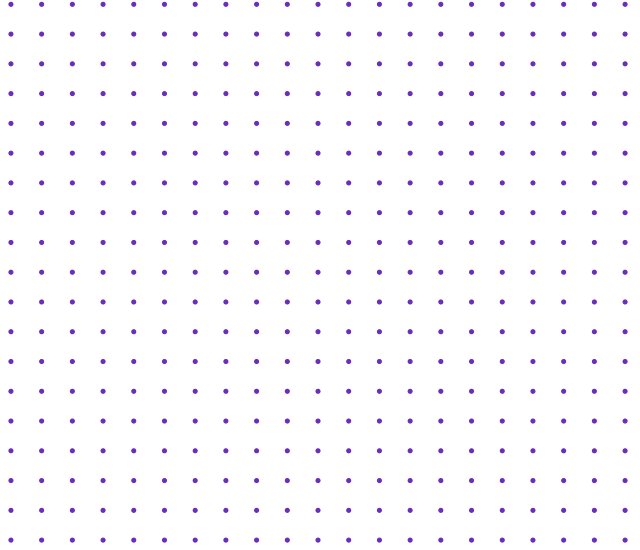
Give the GLSL for this pattern, as a Shadertoy shader.

```glsl
// A sparse lattice of small violet dots on white, 21 across and 19 down.
// Each point is folded into its nearest lattice cell, where one circle
// distance function is drawn with an edge about one pixel wide.

// Lengths are fractions of the canvas height.
const vec2  FIRST_DOT  = vec2(0.0199, 0.0180);   // lower-left dot centre
const vec2  SPACING    = vec2(0.05583, 0.05412); // column and row pitch
const float DOT_RADIUS = 0.0046;
const float EDGE_PX    = 1.2;                    // edge softness in pixels

const vec3 PAPER  = vec3(1.0);
const vec3 VIOLET = vec3(0.42, 0.18, 0.73);

// Offset from the centre of the nearest lattice dot.
vec2 nearestDotOffset(vec2 p) {
    vec2 cell = (p - FIRST_DOT) / SPACING;
    return (fract(cell + 0.5) - 0.5) * SPACING;
}

float circleDistance(vec2 p, float radius) {
    return length(p) - radius;
}

void mainImage(out vec4 fragColor, in vec2 fragCoord) {
    vec2 p = fragCoord / iResolution.y;
    float halfEdge = 0.5 * EDGE_PX / iResolution.y;

    // Dot coverage, blended over the paper
    float dist = circleDistance(nearestDotOffset(p), DOT_RADIUS);
    float coverage = 1.0 - smoothstep(-halfEdge, halfEdge, dist);

    fragColor = vec4(mix(PAPER, VIOLET, coverage), 1.0);
}
```
